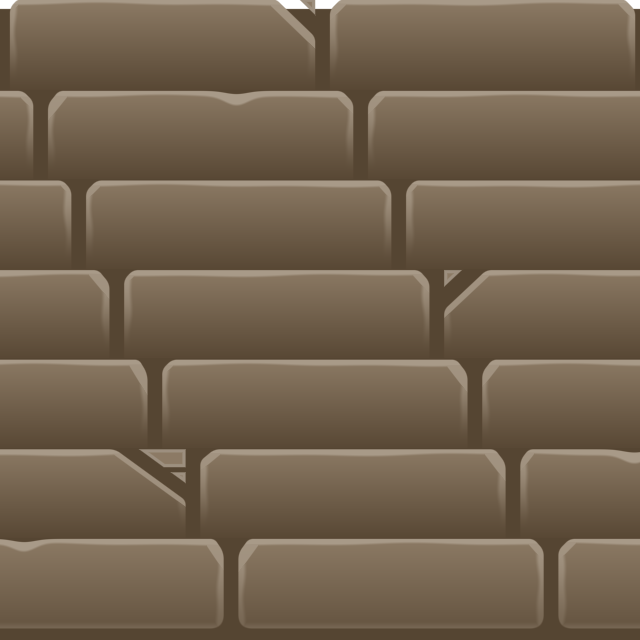
Give the GLSL for this texture, as a Shadertoy shader.

```glsl
const vec3 MORTAR = vec3(0.335, 0.27, 0.195);
const vec3 FACE_TOP = vec3(0.55, 0.48, 0.395);
const vec3 FACE_BOTTOM = vec3(0.345, 0.28, 0.205);
const vec3 EDGE_LIGHT = vec3(0.66, 0.605, 0.535);
const vec3 SKY = vec3(1.0);

const float ROWS = 7.0;
const float ROW_HEIGHT = 0.14;
const float BRICK_WIDTH = 0.5;
const float ROW_SHIFT = 0.0595;
const float HALF_GAP = 0.0115;

// Broken corners: column, row, side (0 left, 1 right); then width, height, chip scale
const vec3 BREAK_AT[3] = vec3[3](vec3(0, 0, 1), vec3(1, 3, 0), vec3(-1, 5, 1));
const vec3 BREAK_SIZE[3] = vec3[3](
    vec3(0.062, 0.060, 0.42), vec3(0.066, 0.062, 0.42), vec3(0.110, 0.080, 0.66));
// Dents in the top edge: column, row, position along the brick
const vec3 DENTS[3] = vec3[3](vec3(0, 1, 0.306), vec3(-1, 6, 0.177), vec3(1, 5, 0.190));

float hash(vec3 p) {
    return fract(sin(dot(p, vec3(127.1, 311.7, 74.7))) * 4375.85);
}

float smoothMax(float a, float b, float k) {
    float h = max(k - abs(a - b), 0.0) / k;
    return max(a, b) + h * h * k * 0.25;
}

float coverage(float d, float pixel) {
    return smoothstep(pixel, -pixel, d);
}

// Signed distance to a slanted cut across a corner, positive on the removed side
float cornerCut(vec2 edge, vec2 size) {
    return (1.0 - edge.x / size.x - edge.y / size.y) / length(1.0 / size);
}

// Width and height of the cut, and the scale of the loose chip beside it
vec3 cornerSize(vec3 corner) {
    float wear = hash(corner);
    vec3 size = vec3(0.013 + 0.009 * wear, 0.014 + 0.009 * hash(corner.zxy), 0.0);
    for (int i = 0; i < 3; i++)
        if (distance(corner, BREAK_AT[i]) < 0.1) size = BREAK_SIZE[i];
    return size;
}

float dentDepth(vec2 brick, float along) {
    float depth = 0.0;
    for (int i = 0; i < 3; i++) {
        float offset = (along - DENTS[i].z) / 0.025;
        if (distance(brick, DENTS[i].xy) < 0.1) depth += exp(-offset * offset);
    }
    return depth;
}

float layeredSines(float x, float seed) {
    return 0.6 * sin(13.0 * x + seed) + 0.4 * sin(31.0 * x + 2.3 * seed);
}

vec3 faceColor(float y, float lastRow) {
    float shade = clamp(y / ROW_HEIGHT, 0.0, 1.0) * mix(1.0, 0.75, lastRow);
    return mix(FACE_TOP, FACE_BOTTOM, shade);
}

void mainImage(out vec4 fragColor, in vec2 fragCoord) {
    vec2 uv = fragCoord / iResolution.xy;
    float pixel = 0.8 / min(iResolution.x, iResolution.y);
    float depth = 1.0 - uv.y;

    // Brick cell, each row shifted to the right of the one above
    float row = min(floor(depth / ROW_HEIGHT), ROWS - 1.0);
    float lastRow = step(ROWS - 1.5, row);
    float x = uv.x - 0.004 - ROW_SHIFT * row;
    float column = floor(x / BRICK_WIDTH);
    x -= column * BRICK_WIDTH;
    float y = depth - row * ROW_HEIGHT;
    vec2 brick = vec2(column, row);
    float seed = 6.28 * hash(vec3(brick, 5.0));

    // Distances from the nearest side and the top
    float side = step(0.5 * BRICK_WIDTH, x);
    float dent = dentDepth(brick, x);
    float inset = row < 0.5 ? -0.002 : 0.002;
    vec2 edge = vec2(min(x, BRICK_WIDTH - x) - HALF_GAP, y - inset);
    float top = edge.y - 0.005 * dent;

    // Outline
    vec3 size = cornerSize(vec3(brick, side));
    float cut = cornerCut(edge, size.xy);
    float base = lastRow > 0.5 ? y - 0.142 : -1.0;
    float outline = smoothMax(smoothMax(-edge.x, -top, 0.006), cut, 0.006);
    outline = smoothMax(outline, base, 0.022);

    // Lit bevel: bright above, fading down the sides
    float topWidth = 0.0085 + 0.0025 * layeredSines(x, seed) + 0.008 * dent;
    float sideWidth = 0.0095 + 0.0025 * layeredSines(3.0 * y, seed + side);
    float cutWidth = size.z > 0.5 ? 0.008 : 0.007 + 0.012 * hash(vec3(side, brick));
    float topLight = coverage(top - topWidth, 2.0 * pixel);
    float cutLight = coverage(-cut - cutWidth, pixel) * 0.8;
    float fade = mix(0.85, 0.25 * lastRow, smoothstep(0.0, 0.13, y));
    float sideLight = smoothstep(0.004, -0.004, edge.x - sideWidth) * fade;
    float baseLight = smoothstep(-0.012, 0.0, base) * 0.25;
    float light = max(max(topLight, cutLight), max(sideLight, baseLight));
    vec3 stone = mix(faceColor(y, lastRow), EDGE_LIGHT, light);

    // Mortar, open above the first row
    vec3 color = mix(MORTAR, SKY, coverage(depth - 0.014, pixel));
    color = mix(color, stone, coverage(outline, pixel));

    // Loose chips, split by a crack when large
    if (size.z > 0.0) {
        float chip = max(max(-edge.x, -edge.y), -cornerCut(edge, size.xy * size.z));
        chip = max(chip, 0.004 - abs(edge.y - 0.032));
        vec3 chipColor = mix(EDGE_LIGHT * 0.93, FACE_TOP, coverage(chip + 0.005, pixel));
        color = mix(color, chipColor, coverage(chip, pixel));
    }
    fragColor = vec4(color, 1.0);
}
```
